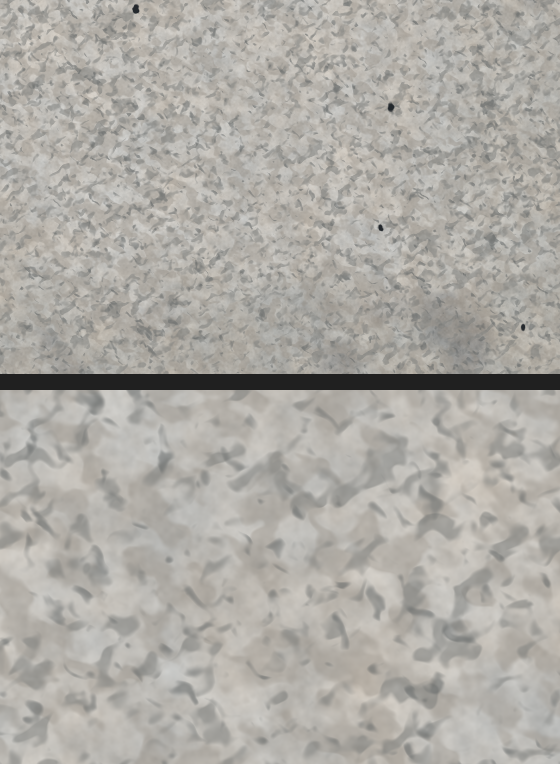
Top: the whole. Bottom: its middle third, enlarged.
Give the GLSL for this texture, as a WebGL 2 fragment shader.

```glsl
#version 300 es
precision highp float;

uniform vec2 u_resolution;
out vec4 fragColor;

float hash(vec2 p) {
    vec3 q = fract(p.xyx * 0.1031);
    q += dot(q, q.yzx + 33.33);
    return fract((q.x + q.y) * q.z);
}

float valueNoise(vec2 p) {
    vec2 cell = floor(p);
    vec2 f = fract(p);
    f = f * f * (3.0 - 2.0 * f);
    float low = mix(hash(cell), hash(cell + vec2(1, 0)), f.x);
    float high = mix(hash(cell + vec2(0, 1)), hash(cell + vec2(1, 1)), f.x);
    return mix(low, high, f.y);
}

mat2 rotation(float angle) {
    float c = cos(angle), s = sin(angle);
    return mat2(c, s, -s, c);
}

// Layered noise, centred on zero
float fbm(vec2 p) {
    float sum = 0.0, weight = 0.5;
    for (int i = 0; i < 4; i++) {
        sum += weight * (valueNoise(p) - 0.5);
        p = rotation(0.65) * p * 2.03 + 17.3;
        weight *= 0.55;
    }
    return sum;
}

// Short slanted flecks with ragged outlines
float flecks(vec2 p, float scale, float angle, float threshold) {
    vec2 warp = vec2(valueNoise(p * 60.0), valueNoise(p * 60.0 + 41.0)) - 0.5;
    vec2 q = rotation(angle) * (p + 0.012 * warp) * scale * vec2(1.0, 1.0);
    q.x *= 0.68;
    float n = 0.72 * valueNoise(q) + 0.28 * valueNoise(q * 2.1 + 9.0);
    return smoothstep(threshold, threshold + 0.24, n);
}

// Rare black chips, at most one per grid cell
float chips(vec2 p, float pixel) {
    vec2 grid = p / 0.3;
    vec2 cell = floor(grid);
    vec2 centre = 0.2 + 0.6 * vec2(hash(cell + 3.1), hash(cell + 8.7));
    vec2 d = (grid - cell - centre) * 0.3;
    float radius = mix(0.005, 0.011, hash(cell + 5.3));
    float outline = length(d * vec2(1.15, 0.9)) + 0.006 * (valueNoise(p * 130.0) - 0.5);
    float present = step(0.82, hash(cell + 21.9));
    return present * (1.0 - smoothstep(radius - pixel, radius + pixel, outline));
}

void main() {
    float pixel = 1.0 / u_resolution.y;
    vec2 p = gl_FragCoord.xy * pixel;
    vec2 uv = gl_FragCoord.xy / u_resolution;

    // Broad stains gather along the bottom and the right side
    float drift = fbm(p * 3.2 + 4.0);
    float stain = 0.75 * (1.0 - smoothstep(0.08, 0.4, uv.y + 0.3 * drift));
    stain += 0.6 * smoothstep(0.62, 1.0, uv.x + 0.35 * drift);
    stain = min(stain, 1.0);
    float smudge = smoothstep(0.05, 0.35, fbm(p * 5.5 + 31.0)) * stain;

    // Pale ground with cloudy patches
    float cloud = fbm(p * 17.0 + 60.0);
    float mottle = fbm(p * 48.0 + 90.0);
    vec3 color = vec3(0.765, 0.754, 0.732);
    color -= vec3(0.062, 0.062, 0.068) * stain;
    color -= vec3(0.13, 0.125, 0.11) * smudge;
    color += 0.10 * cloud + 0.13 * mottle + 0.07 * drift;

    // Warm and cool tints
    float tint = fbm(p * 11.0 + 120.0) + 0.6 * fbm(p * 34.0 + 150.0);
    color += tint * vec3(0.035, 0.0, -0.035);

    // Soft beige grains, then darker grey ones
    float crowd = 0.22 * cloud + 0.12 * drift;
    float beige = flecks(p + 2.0, 62.0, 0.5, 0.44 - crowd);
    float grey = flecks(p + 5.0, 78.0, -0.6, 0.54 - crowd);
    float dark = flecks(p + 9.0, 85.0, 0.7, 0.66 - crowd);
    color = mix(color, vec3(0.60, 0.575, 0.54), 0.42 * beige);
    color = mix(color, vec3(0.50, 0.505, 0.495), 0.55 * grey);
    color = mix(color, vec3(0.39, 0.405, 0.405), 0.55 * dark);

    // Fine surface grain
    color += 0.035 * (valueNoise(p * 190.0) - 0.5);

    color = mix(color, vec3(0.11, 0.13, 0.15), 0.95 * chips(p, pixel));
    fragColor = vec4(clamp(color, 0.0, 1.0), 1.0);
}
```
